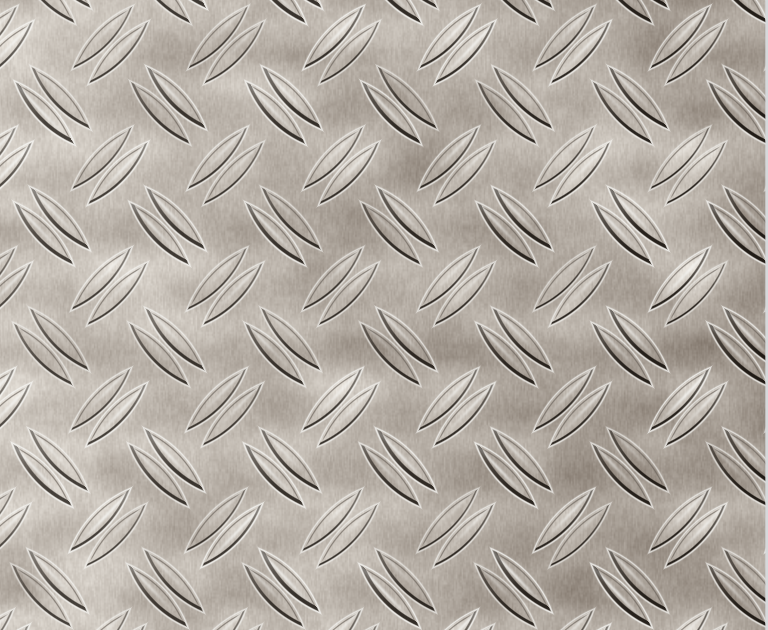
Give the GLSL for this texture, as a Shadertoy shader.

```glsl
// Embossed metal tread plate: pairs of pointed bars, alternately rising and
// falling, on a staggered grid. Each bar is a lens-shaped distance function
// with a dark lower crescent, a pale rim and glints, over brushed metal.

#define PITCH vec2(0.1503, 0.1572)   // grid period, in canvas widths
#define ORIGIN vec2(0.1445, 0.7617)  // centre of one rising pair
#define HALF_LEN 0.0550
#define HALF_WID 0.0112
#define HALF_GAP 0.0143              // pair centre to bar axis
#define RIM 0.0012                   // rim line width
#define GRAIN 0.16
#define PALE vec3(0.90, 0.88, 0.85)
#define DARK vec3(0.55, 0.51, 0.47)
#define INK vec3(0.10, 0.08, 0.06)
#define GLINT vec3(0.97, 0.97, 0.96)

float hash(vec2 p) {
    vec3 h = fract(p.xyx * 0.1031);
    h += dot(h, h.yzx + 33.33);
    return fract((h.x + h.y) * h.z);
}

float noise(vec2 p) {
    vec2 i = floor(p), f = fract(p);
    f = f * f * (3.0 - 2.0 * f);
    return mix(mix(hash(i), hash(i + vec2(1, 0)), f.x),
               mix(hash(i + vec2(0, 1)), hash(i + vec2(1, 1)), f.x), f.y);
}

float fbm(vec2 p) {
    float sum = 0.0, amp = 0.5;
    for (int i = 0; i < 4; i++) {
        sum += amp * noise(p);
        p = p * 2.03 + 17.3;
        amp *= 0.5;
    }
    return sum / 0.9375;
}

// Intersection of two discs; x runs across the bar, y along it
float lens(vec2 p) {
    float radius = (HALF_LEN * HALF_LEN + HALF_WID * HALF_WID) / (2.0 * HALF_WID);
    return length(vec2(abs(p.x) + radius - HALF_WID, p.y)) - radius;
}

float bell(float x, float width) {
    x /= width;
    return exp(-x * x);
}

// Flat metal: uneven reflections, a dull smudge and fine vertical brushing
float plateTone(vec2 p) {
    float tone = 0.52 + 0.30 * (0.45 - p.x);
    tone += 0.75 * (fbm(p * vec2(9.0, 13.0) + 4.0) - 0.5);
    tone -= 0.20 * bell(length((p - vec2(0.66, 0.20)) * vec2(1.0, 1.3)), 0.24);
    tone += GRAIN * (noise(p * vec2(520.0, 130.0)) - 0.5);
    tone += GRAIN * 0.6 * (noise(p * 380.0 + 50.0) - 0.5);
    return tone;
}

void mainImage(out vec4 fragColor, in vec2 fragCoord) {
    vec2 p = fragCoord / iResolution.x;
    float aa = 0.8 / iResolution.x;
    float tone = plateTone(p);

    // Slight keystone of the grid toward the lower left
    vec2 g = p;
    g.x += 0.0055 * (1.0 - p.x) * (1.0 - fragCoord.y / iResolution.y);

    // Soft reflections that follow the stagger of the pairs
    vec2 phase = 6.28318 * (g - ORIGIN) / PITCH;
    tone += 0.07 * sin(phase.x + 0.6) * cos(phase.y) - 0.06 * cos(2.0 * phase.y + 0.8);
    vec3 col = mix(DARK, PALE, clamp(tone, -0.35, 1.1));

    for (int k = 0; k < 2; k++) {
        float falling = float(k);
        vec2 q = (g - ORIGIN) / PITCH - 0.5 * falling;
        vec2 id = floor(q + 0.5);
        vec2 r = (q - id) * PITCH;
        r.x *= 1.0 - 2.0 * falling;

        // Bar frame: x across (positive is the upper flank), y along (upward)
        vec2 bar = vec2(dot(r, vec2(-0.725, 0.689)), dot(r, vec2(0.689, 0.725)));
        float side = bar.x < 0.0 ? -1.0 : 1.0;
        bar.x -= side * HALF_GAP;
        float rnd = hash(id * 2.0 + vec2(side + 31.0, 57.0 * falling + 11.0));
        float across = bar.x / HALF_WID, along = bar.y / HALF_LEN;

        float d = lens(bar);
        float inside = 1.0 - smoothstep(-aa, aa, d);

        // Domed face, brighter on the rising bars toward the right
        float face = tone + 0.10 * across + 0.16 * (rnd - 0.5)
                   + mix(0.05 + 0.25 * p.x, 0.04 - 0.10 * p.x, falling);
        col = mix(col, mix(DARK, PALE, clamp(face, -0.1, 1.1)), inside);

        // Glint on the dome, and a grey crease under the upper rim
        float streak = bell(across - 0.35 + 0.5 * rnd, 0.22)
                     * smoothstep(-0.7, 0.5, along + 0.6 * (rnd - 0.5));
        col = mix(col, GLINT, inside * streak * (0.25 + 0.45 * rnd));
        float crease = bell(d + 0.0024, 0.0010) * smoothstep(0.0, 0.3, across);
        col = mix(col, DARK * 0.75, 0.65 * crease);

        // Dark crescent on the lower flank, heaviest near the lower tip
        float depth = mix(0.0026, 0.0042, falling) * (0.8 + 0.4 * rnd);
        float inner = lens(bar - vec2(depth, 0.0006));
        float crescent = inside * smoothstep(-aa, aa, inner) * step(across, 0.15);
        float weight = mix(1.0, 0.60, smoothstep(-0.4, 0.9, along));
        col = mix(col, INK, crescent * weight * (0.75 + 0.2 * p.x));

        // Pale rim around the foot of the bar
        float rim = bell(d - RIM, RIM) * (0.55 + 0.25 * rnd);
        col = mix(col, GLINT, rim);
    }

    // Pale sheared edge at the right
    col = mix(col, vec3(0.84, 0.85, 0.86), smoothstep(0.9955, 0.9975, p.x));
    fragColor = vec4(clamp(col, 0.0, 1.0), 1.0);
}
```
